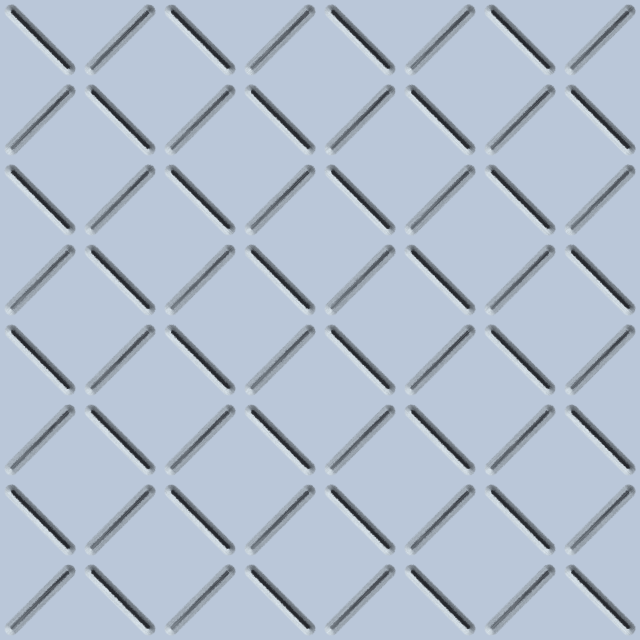
A Shadertoy shader for this texture:

```glsl
// Pale steel sheet with an 8 x 8 grid of diagonal slots that lean in alternate directions.
// Each slot is a capsule distance field: a bevel lit from the lower left around a dark core,
// roughened by hashed noise local to its cell, so the sheet tiles without a seam.

#define GRID 8.0            // cells across and down (even, so the leaning wraps)
#define HALF_LENGTH 0.505   // slot centre to cap centre, in cells
#define SLOT_RADIUS 0.084
#define CORE_LENGTH 0.485
#define CORE_RADIUS 0.024
#define CORE_SHIFT 0.009    // core offset on the slots that face the light
#define WEAR 0.10           // strength of streaks and grain

const vec3 SHEET = vec3(0.73, 0.78, 0.85);
const vec3 PALE  = vec3(0.81, 0.85, 0.88);
const vec3 MID   = vec3(0.62, 0.66, 0.70);
const vec3 SHADE = vec3(0.40, 0.43, 0.46);
const vec3 DEEP  = vec3(0.29, 0.31, 0.34);
const vec3 BLACK = vec3(0.15, 0.16, 0.18);

float hash(vec2 p) {
    return fract(sin(dot(p, vec2(127.1, 311.7))) * 43758.5453);
}

float noise(vec2 p) {
    vec2 i = floor(p), f = fract(p);
    f = f * f * (3.0 - 2.0 * f);
    return mix(mix(hash(i), hash(i + vec2(1, 0)), f.x),
               mix(hash(i + vec2(0, 1)), hash(i + vec2(1, 1)), f.x), f.y);
}

// Offset from the nearest point of a segment lying on the x axis
vec2 segmentOffset(vec2 p, float halfLength) {
    return vec2(p.x - clamp(p.x, -halfLength, halfLength), p.y);
}

void mainImage(out vec4 fragColor, in vec2 fragCoord) {
    vec2 p = fragCoord / iResolution.xy * GRID;
    vec2 cell = floor(p);
    vec2 q = fract(p) - 0.5;
    float aa = GRID / min(iResolution.x, iResolution.y);

    // Slot frame: x runs along the slot, y across it
    bool rising = mod(cell.x + cell.y, 2.0) < 0.5;
    vec2 along = normalize(vec2(1.0, rising ? 1.0 : -1.0));
    vec2 side = vec2(-along.y, along.x);
    vec2 s = vec2(dot(q, along), dot(q, side));

    // Wear, seeded per cell
    vec2 seed = cell * 37.0 + 100.0;
    float streak = noise(s * vec2(9.0, 90.0) + seed) - 0.5;
    float grain = noise(s * 75.0 + seed) - 0.5;
    float cellTone = hash(cell + 5.0) - 0.5;

    // Bevel: tone follows how far the wall turns toward the lower left
    vec2 offset = segmentOffset(s, HALF_LENGTH);
    float dist = length(offset);
    vec2 normal = (along * offset.x + side * offset.y) / max(dist, 0.0001);
    float lit = -dot(normal, vec2(0.7071));
    float rim = smoothstep(0.35, 1.0, dist / SLOT_RADIUS);
    vec3 shadow = mix(SHADE * 0.92, mix(SHADE, MID, 0.4), rim);
    vec3 bevel = lit > 0.0 ? mix(MID, PALE, lit) : mix(MID, shadow, -lit);
    if (rising) bevel *= 1.0 + 0.05 * normal.x * -abs(normal.y) * (1.0 - abs(lit));
    bevel += WEAR * (0.5 * streak + 0.5 * grain);

    // Core: crisp and black on falling slots, soft and fading on rising ones
    float shift = rising ? 0.0 : CORE_SHIFT;
    float coreDist = length(segmentOffset(s - vec2(0.0, shift), CORE_LENGTH)) - CORE_RADIUS;
    coreDist += 0.010 * grain;
    float upper = s.x / HALF_LENGTH * 0.5 + 0.5;
    vec3 fading = mix(SHADE * 1.08, DEEP * 0.92, clamp(upper + 0.4 * cellTone, 0.0, 1.0));
    vec3 core = rising ? fading + WEAR * 1.3 * streak : BLACK + WEAR * 0.4 * streak;
    float softness = max(aa, rising || s.y > shift ? 0.014 : 0.007);
    bevel = mix(bevel, core, 1.0 - smoothstep(-softness, softness, coreDist));

    // Sheet with a slightly ragged slot edge
    float slotDist = dist - SLOT_RADIUS + 0.006 * grain;
    float edge = max(aa, 0.010);
    vec3 color = mix(bevel, SHEET, smoothstep(-edge, edge, slotDist));
    fragColor = vec4(color, 1.0);
}
```
